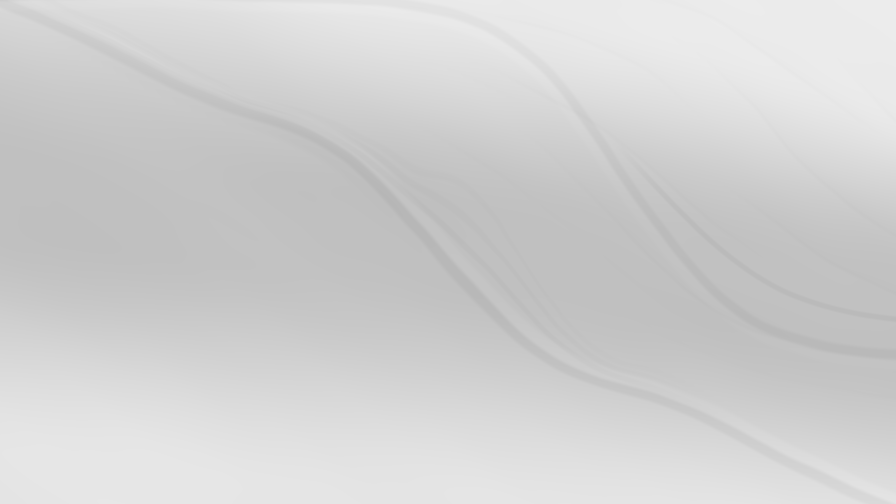
A WebGL 2 fragment shader for this texture:

```glsl
#version 300 es
precision highp float;
// Pale grey marble: soft tilted shading crossed by winding veins and faint wisps.

uniform vec2 u_resolution;
out vec4 fragColor;

float hash(float n) {
    return fract(sin(n * 12.9898) * 43758.5);
}

float bump(float x, float centre, float width) {
    float t = (x - centre) / width;
    return exp(-t * t);
}

// Layered sines, used to bend lines and vary their strength.
float waves(vec2 p, float seed) {
    float sum = 0.0, amp = 0.5, freq = 5.0;
    for (int i = 0; i < 4; i++) {
        float phase = seed + 2.4 * float(i);
        sum += amp * sin(freq * p.x + phase + 1.6 * sin(freq * 0.7 * p.y + phase * 1.7));
        p = mat2(0.8, 0.6, -0.6, 0.8) * p;
        amp *= 0.5;
        freq *= 1.9;
    }
    return sum;
}

// Curves return height in x and slope in y.
vec2 windingCurve(float x) {
    const float k = 3.61;
    float a = k * x;
    float height = 1.0 - 0.573 * x + 0.062 * sin(a) - 0.033 * sin(2.0 * a) + 0.013 * sin(3.0 * a);
    float slope = -0.573 + k * (0.062 * cos(a) - 0.066 * cos(2.0 * a) + 0.039 * cos(3.0 * a));
    return vec2(height, slope);
}

vec2 shelfCurve(float x, vec2 centre, float rise, float steepness) {
    float t = tanh((x - centre.x) * steepness);
    return vec2(centre.y - rise * t, -rise * steepness * (1.0 - t * t));
}

// Signed distance to a curve, positive above it.
float curveDistance(float y, vec2 curve) {
    return (y - curve.x) / sqrt(1.0 + curve.y * curve.y);
}

float vein(float d, float width, float pixel) {
    return 1.0 - smoothstep(width * 0.4, width + pixel, abs(d));
}

// Dark tilted valley between two bright corners.
float shading(vec2 p) {
    float t = p.y + 0.12 * p.x + 0.012 * waves(p * 0.6, 1.0);
    float upper = smoothstep(0.68, 1.27 - 0.14 * p.x, t);
    float lower = 1.0 - smoothstep(0.1, 0.55, t);
    return 0.755 + 0.165 * upper + 0.145 * lower;
}

// Broad soft streaks that run down to the right.
float streaks(vec2 p) {
    vec2 q = vec2(p.y + 0.62 * p.x, 0.3 * (p.x - 0.62 * p.y));
    return waves(q * vec2(2.2, 2.0), 4.0);
}

// Thin lines following the shelf curves on the right side.
float wisps(vec2 p, float pixel) {
    float sum = 0.0;
    for (int i = 0; i < 11; i++) {
        float n = float(i);
        float shift = -0.22 + 0.068 * n + 0.03 * hash(n + 3.0);
        vec2 centre = vec2(1.27 + shift, 0.6 + 0.45 * shift);
        vec2 curve = shelfCurve(p.x, centre, 0.3 + 0.05 * hash(n), 2.3 + 1.2 * hash(n + 8.0));
        float d = curveDistance(p.y, curve) + 0.012 * waves(p * 1.4, n * 2.1);
        float strength = smoothstep(-0.3, 0.7, waves(p * 0.7, n * 3.7));
        float edge = vein(d, 0.004, pixel);
        float veil = smoothstep(-0.004, 0.002, d) * exp(-max(d, 0.0) * 40.0);
        sum += strength * (0.45 * edge + 0.55 * veil);
    }
    return sum;
}

void main() {
    float pixel = 1.0 / u_resolution.y;
    vec2 p = gl_FragCoord.xy * pixel;
    float tone = shading(p) + 0.007 * streaks(p);
    float wobble = 0.006 * waves(p * 1.6, 2.0);

    // Main vein, smeared near its upper middle.
    vec2 path = windingCurve(p.x);
    float d = curveDistance(p.y, path) + wobble;
    float smear = bump(p.x, 0.6, 0.13);
    float body = vein(d, 0.013 + 0.004 * waves(p, 6.0), pixel);
    float feather = vein(d + 0.014, 0.024, pixel) * (smear + 0.5 * bump(p.x, 0.28, 0.16));
    tone -= 0.032 * body + 0.016 * feather;

    // Pale rim and thin companions above the main vein.
    tone += 0.014 * vein(d - 0.022, 0.014, pixel);
    for (int i = 0; i < 3; i++) {
        float n = float(i);
        float gap = 0.017 + 0.011 * n + (0.035 + 0.025 * n) * bump(p.x, 0.98, 0.17);
        float line = vein(d - gap + wobble * n, 0.006, pixel);
        tone -= (0.016 - 0.004 * n) * line * (1.0 - smoothstep(1.0, 1.6, p.x));
    }

    // Right veins: a soft wide one and a fine sharp one.
    float wide = curveDistance(p.y, shelfCurve(p.x, vec2(1.24, 0.65), 0.36, 4.2)) + wobble;
    float fine = curveDistance(p.y, shelfCurve(p.x, vec2(1.285, 0.65), 0.3, 3.6)) + 0.5 * wobble;
    tone -= 0.026 * vein(wide, 0.012, pixel) - 0.008 * vein(wide + 0.018, 0.014, pixel);
    tone -= 0.028 * vein(fine, 0.006, pixel) * smoothstep(1.2, 1.32, p.x);

    // Wisps lie above the main vein, toward the right.
    float region = smoothstep(0.01, 0.1, d) * smoothstep(0.75, 1.1, p.x);
    tone -= 0.012 * wisps(p, pixel) * region;

    fragColor = vec4(vec3(clamp(tone, 0.0, 1.0)), 1.0);
}
```
